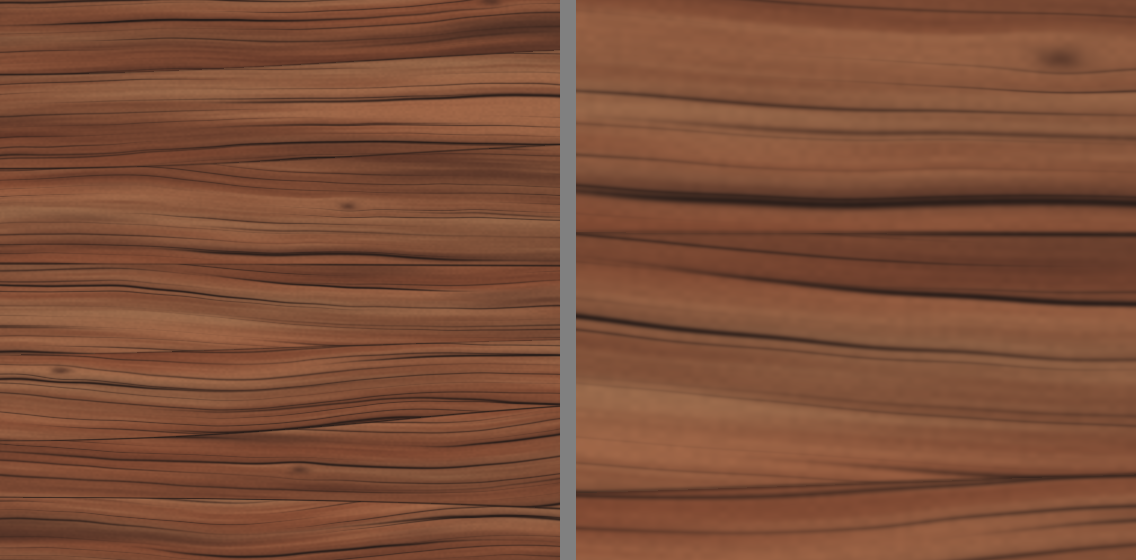
Left, the full canvas; right, a detail of the centre.
This texture is drawn by a WebGL 1 fragment shader. Its source:

```glsl
precision highp float;
uniform vec2 u_resolution;

const float BOARDS = 6.4;
const vec3 UMBER = vec3(0.36, 0.205, 0.150);
const vec3 SIENNA = vec3(0.50, 0.300, 0.208);
const vec3 TAN = vec3(0.61, 0.405, 0.285);
const vec3 SHADE = vec3(0.29, 0.180, 0.140);
const vec3 INK = vec3(0.155, 0.110, 0.095);

float hash(vec2 p) {
  vec3 q = fract(p.xyx * 0.1031);
  q += dot(q, q.yzx + 33.33);
  return fract((q.x + q.y) * q.z);
}

float noise(vec2 p) {
  vec2 cell = floor(p);
  vec2 f = fract(p);
  f = f * f * (3.0 - 2.0 * f);
  float low = mix(hash(cell), hash(cell + vec2(1.0, 0.0)), f.x);
  float high = mix(hash(cell + vec2(0.0, 1.0)), hash(cell + 1.0), f.x);
  return mix(low, high, f.y);
}

float fbm(vec2 p) {
  float sum = 0.0;
  float gain = 0.5;
  for (int i = 0; i < 4; i++) {
    sum += gain * noise(p);
    p = p * vec2(1.7, 2.1) + 13.7;
    gain *= 0.5;
  }
  return sum / 0.9375;
}

// Bends the grain: broad swells, then ripples, then a slight roughness
float bendGrain(vec2 p, float swell) {
  return p.y + swell * (noise(p * vec2(2.3, 3.0)) - 0.5)
    + 0.011 * noise(p * vec2(5.0, 12.0))
    + 0.002 * noise(p * vec2(17.0, 40.0));
}

// Growth lines: x is the thin dark core, y the one-sided soft shadow
vec2 veins(vec2 p, float density, float width, float seed) {
  float s = p.y * density + noise(vec2(p.x * 0.8, p.y * density * 0.4) + seed);
  float id = floor(s + 0.5);
  float d = s - id;
  float along = noise(vec2(p.x * 2.4 + id * 3.1, id * 5.7 + seed));
  float strength = smoothstep(0.28, 0.8, along) * smoothstep(0.5, 0.3, abs(d));
  float w = width * density * (0.6 + 0.8 * along);
  float core = exp(-d * d / (w * w));
  float shadow = d > 0.0 ? exp(-d * 6.0) : exp(d * 25.0);
  return vec2(core, shadow) * strength;
}

// Small knots: x pushes the grain aside, y is the dark heart
vec2 knots(vec2 uv) {
  vec2 sum = vec2(0.0);
  for (int i = 0; i < 4; i++) {
    float k = float(i);
    vec2 centre = vec2(hash(vec2(k, 4.0)), (k + hash(vec2(k, 9.0))) / 4.0);
    vec2 d = uv - centre;
    vec2 q = d / vec2(0.045, 0.016);
    vec2 heart = d / vec2(0.016, 0.007);
    float rough = 0.5 + noise(uv * vec2(60.0, 130.0));
    sum += vec2(-0.55 * d.y * exp(-dot(q, q)), exp(-dot(heart, heart) * rough));
  }
  return sum;
}

void main() {
  vec2 uv = gl_FragCoord.xy / u_resolution;

  // Veneer strips with gently wandering seams
  float strip = uv.y * BOARDS + 0.7 * noise(vec2(uv.x * 0.7, uv.y * 4.0));
  float board = floor(strip);
  float seed = hash(vec2(board, 21.0));
  float toSeam = min(fract(strip), 1.0 - fract(strip)) / BOARDS;

  // Grain coordinates of this strip
  vec2 knot = knots(uv);
  vec2 p = uv + vec2(seed * 37.0, seed * 11.0);
  float swell = mix(0.025, 0.11, hash(vec2(board, 5.0)));
  float tilt = (hash(vec2(board, 8.0)) - 0.5) * 0.06;
  vec2 grain = vec2(p.x, bendGrain(p, swell) + tilt * uv.x + knot.x);

  // Streaked ground colour
  float tone = 0.68 + 1.15 * (fbm(grain * vec2(1.3, 20.0)) - 0.5);
  tone += 0.26 * (noise(grain * vec2(3.0, 95.0)) - 0.5);
  tone += 0.16 * (noise(grain * vec2(9.0, 230.0)) - 0.5);
  tone += 0.10 * (seed - 0.5);
  vec3 color = mix(UMBER, SIENNA, smoothstep(0.1, 0.65, tone));
  color = mix(color, TAN, smoothstep(0.55, 1.05, tone));
  float redness = noise(grain * vec2(2.0, 27.0) + 50.0) - 0.5;
  color *= 1.0 + redness * vec3(0.05, -0.07, -0.10);

  // Broad brown bands
  float band = smoothstep(0.56, 0.84, fbm(grain * vec2(1.5, 15.0) + 80.0));
  color = mix(color, SHADE, 0.75 * band);

  // Dark veins, bold and fine
  vec2 bold = veins(grain, 25.0, 0.0019, 3.0);
  vec2 fine = veins(grain, 58.0, 0.0012, 41.0);
  color = mix(color, SHADE, clamp(0.62 * bold.y + 0.32 * fine.y, 0.0, 0.85));
  color = mix(color, INK, clamp(0.88 * bold.x + 0.42 * fine.x, 0.0, 0.92));

  // Seams and knots
  float seamInk = 0.3 + 0.5 * smoothstep(0.3, 0.7, noise(vec2(uv.x * 3.0, floor(strip + 0.5) * 7.3)));
  color = mix(color, INK, seamInk * exp(-toSeam * toSeam / 0.0000028));
  color = mix(color, SHADE, 0.7 * clamp(knot.y, 0.0, 1.0));

  // Faint pore texture
  color *= 1.0 + 0.05 * (noise(uv * vec2(190.0, 250.0)) - 0.5);
  gl_FragColor = vec4(color, 1.0);
}
```
